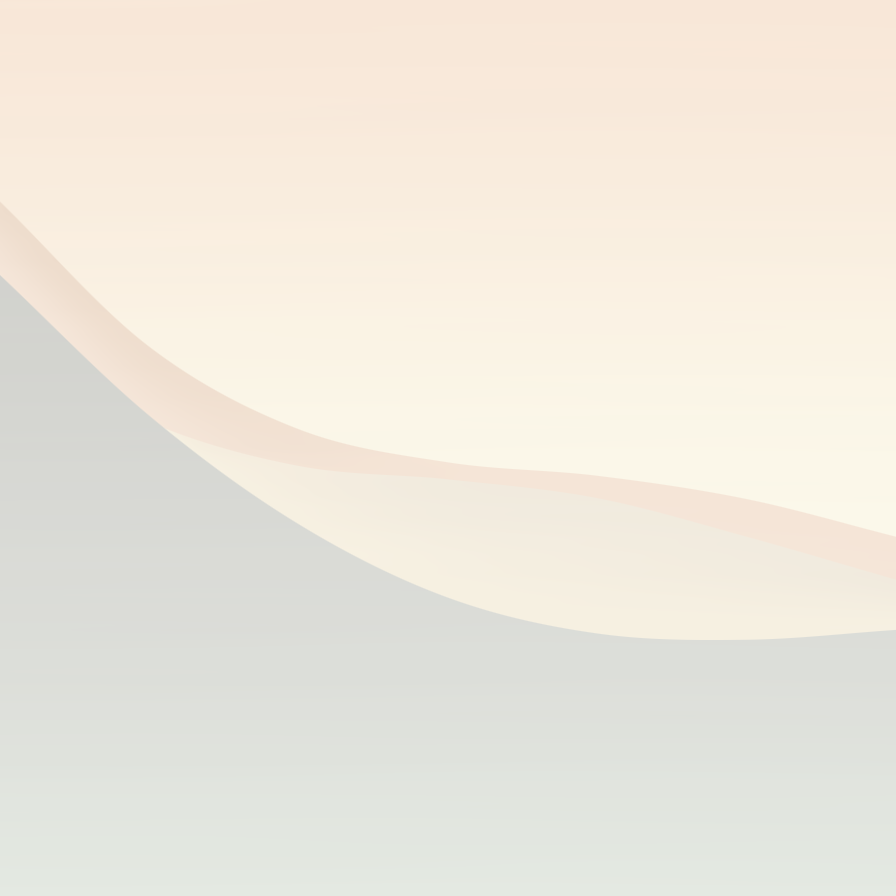
This background is drawn by a Shadertoy shader. Its source:

```glsl
const int LAST = 6;

// Slope at a knot, one-sided at both ends
float knotSlope(float heights[7], int i) {
    int lo = max(i - 1, 0);
    int hi = min(i + 1, LAST);
    return (heights[hi] - heights[lo]) / float(hi - lo);
}

// Smooth cubic curve through evenly spaced heights
float curve(float x, float heights[7]) {
    float s = clamp(x, 0.0, 1.0) * float(LAST);
    int i = min(int(s), LAST - 1);
    float t = s - float(i);
    float t2 = t * t;
    float t3 = t2 * t;
    return (2.0 * t3 - 3.0 * t2 + 1.0) * heights[i]
         + (t3 - 2.0 * t2 + t) * knotSlope(heights, i)
         + (3.0 * t2 - 2.0 * t3) * heights[i + 1]
         + (t3 - t2) * knotSlope(heights, i + 1);
}

// Antialiased coverage of the area below an edge
float below(float y, float edge) {
    float d = edge - y;
    return clamp(d / max(fwidth(d), 1e-5) + 0.5, 0.0, 1.0);
}

// Faint, nearly horizontal fibres from layered sines
float fibres(vec2 p) {
    float sum = 0.0;
    float amp = 0.5;
    float freq = 70.0;
    for (int i = 0; i < 4; i++) {
        float drift = sin(p.x * 5.0 + freq) * 0.9;
        sum += amp * sin(p.y * freq + drift + sin(p.y * 23.0 + freq));
        amp *= 0.65;
        freq *= 1.73;
    }
    return sum;
}

vec3 skyColor(float y) {
    vec3 peachTop = vec3(0.973, 0.906, 0.847);
    vec3 ivory = vec3(0.984, 0.973, 0.918);
    return mix(ivory, peachTop, smoothstep(0.38, 1.04, y));
}

vec3 ribbonColor(vec2 p, float depth) {
    vec3 shade = mix(vec3(0.932, 0.865, 0.802), vec3(0.961, 0.898, 0.843),
                     smoothstep(0.0, 0.6, p.x));
    vec3 light = vec3(0.961, 0.902, 0.851);
    return mix(shade, light, smoothstep(0.0, 0.09, depth));
}

vec3 creamColor(float x, float rise) {
    vec3 lower = vec3(0.966, 0.942, 0.884);
    vec3 upper = mix(vec3(0.963, 0.932, 0.875), vec3(0.945, 0.920, 0.872),
                     smoothstep(0.2, 0.55, x));
    return mix(lower, upper, smoothstep(0.0, 1.0, rise));
}

vec3 mistColor(float y) {
    vec3 pale = vec3(0.894, 0.914, 0.886);
    vec3 middle = vec3(0.860, 0.865, 0.846);
    vec3 dusk = vec3(0.822, 0.824, 0.806);
    vec3 base = mix(pale, middle, smoothstep(-0.05, 0.34, y));
    return mix(base, dusk, smoothstep(0.25, 0.72, y));
}

void mainImage(out vec4 fragColor, in vec2 fragCoord) {
    vec2 uv = fragCoord / iResolution.xy;

    // Wave edges, listed from left to right
    float crest = curve(uv.x, float[7](0.775, 0.613, 0.521, 0.484, 0.469, 0.443, 0.401));
    float fold = curve(uv.x, float[7](0.622, 0.529, 0.480, 0.465, 0.444, 0.401, 0.353));
    float shore = curve(uv.x, float[7](0.693, 0.536, 0.415, 0.333, 0.293, 0.286, 0.297));

    // Layers from back to front
    float rise = (uv.y - shore) / max(fold - shore, 0.01);
    vec3 color = skyColor(uv.y);
    color = mix(color, ribbonColor(uv, crest - uv.y), below(uv.y, crest));
    color = mix(color, creamColor(uv.x, rise), below(uv.y, fold));
    color = mix(color, mistColor(uv.y), below(uv.y, shore));

    // Soft grain
    color += 0.0018 * fibres(uv);
    fragColor = vec4(color, 1.0);
}
```
